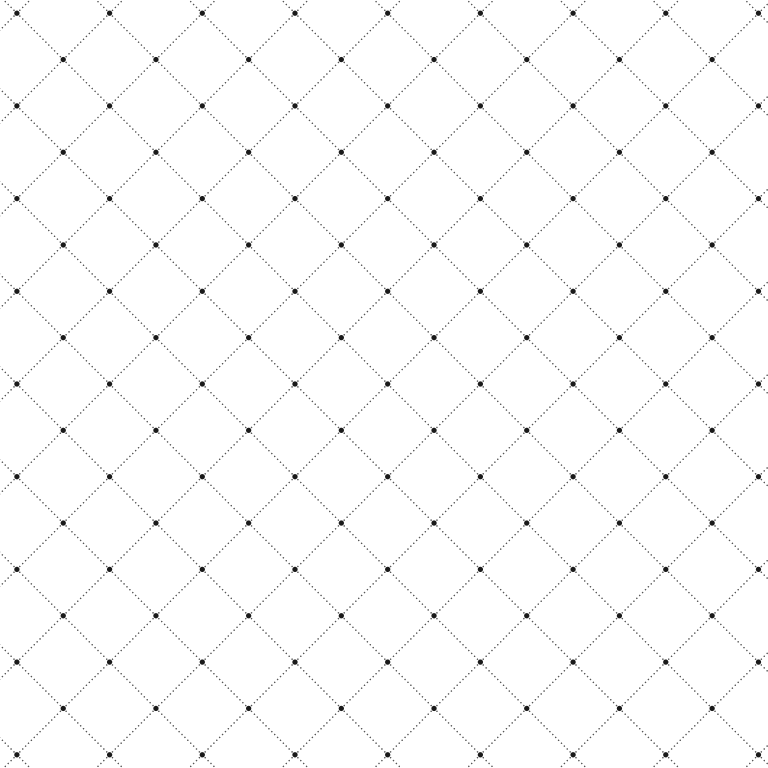
Write a Shadertoy shader that draws this pattern.

```glsl
const float PERIOD = 0.1207;             // node spacing across and down
const vec2  ANCHOR = vec2(0.5048, 0.5);  // position of one node
const float NODE_RADIUS = 0.0034;
const float DOT_RADIUS = 0.00095;
const float DOTS_PER_SIDE = 16.0;
const vec3  PAPER = vec3(1.0);
const vec3  NODE_INK = vec3(0.10);
const vec3  DOT_INK = vec3(0.34);

// Signed offset to the nearest multiple of the spacing
vec2 nearestOffset(vec2 p, float spacing) {
    return p - spacing * round(p / spacing);
}

// Antialiased disc coverage, one pixel wide at the rim
float disc(float dist, float radius, float pixel) {
    return clamp(0.5 + (radius - dist) / pixel, 0.0, 1.0);
}

void mainImage(out vec4 fragColor, in vec2 fragCoord) {
    float pixel = 1.0 / min(iResolution.x, iResolution.y);
    vec2 p = fragCoord * pixel - ANCHOR;

    // Rotate by 45 degrees so the diamonds become a square grid
    vec2 q = vec2(p.x + p.y, p.x - p.y) * sqrt(0.5);
    float side = PERIOD * sqrt(0.5);
    vec2 toNode = nearestOffset(q, side);
    vec2 toDot = nearestOffset(q, side / DOTS_PER_SIDE);

    // Dotted lines along both grid directions
    float dotDist = min(length(vec2(toNode.x, toDot.y)),
                        length(vec2(toDot.x, toNode.y)));
    vec3 color = mix(PAPER, DOT_INK, disc(dotDist, DOT_RADIUS, pixel));

    // Larger nodes at the crossings
    color = mix(color, NODE_INK, disc(length(toNode), NODE_RADIUS, pixel));

    fragColor = vec4(color, 1.0);
}
```
